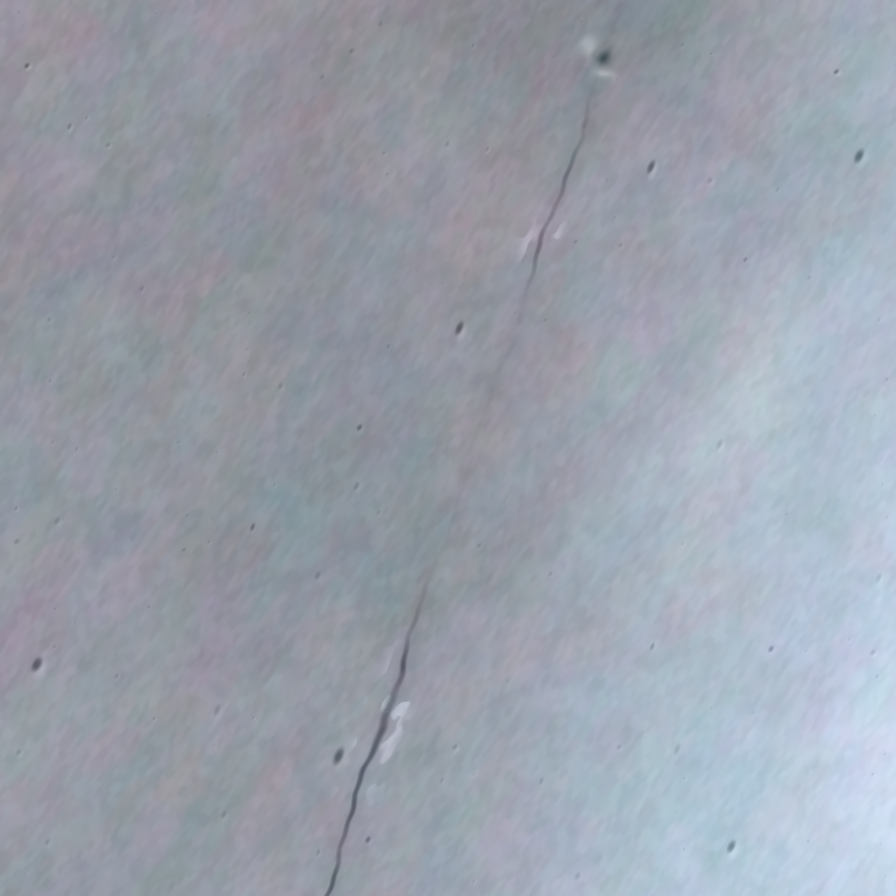
A Shadertoy shader for this texture:

```glsl
// Worn concrete slab in cool side light: a grey to pale blue ramp, pastel mottling
// and slanted grain from soft cellular noise, scattered pits, and a hairline crack
// that leans right, fades out in the middle and ends in a chip near the top.

vec3 hash3(vec2 p) {
    vec3 q = fract(vec3(p.xyx) * vec3(0.1031, 0.1030, 0.0973));
    q += dot(q, q.yxz + 33.33);
    return fract((q.xxy + q.yzz) * q.zyx);
}

// Cellular noise with blended cells: three independent channels around zero
vec3 softCells(vec2 p) {
    vec2 cell = floor(p);
    vec3 sum = vec3(0.0);
    float total = 0.0;
    for (int j = -1; j <= 1; j++)
    for (int i = -1; i <= 1; i++) {
        vec2 id = cell + vec2(i, j);
        vec2 d = id + 0.15 + 0.7 * hash3(id + 71.0).xy - p;
        float weight = exp(-5.0 * dot(d, d));
        sum += weight * hash3(id);
        total += weight;
    }
    return sum / total - 0.5;
}

// Sparse slanted pits, one at most per cell: x is the hole, y its lit rim
vec2 pits(vec2 p, float share, float size) {
    vec2 id = floor(p);
    vec3 h = hash3(id + 19.0);
    vec3 k = hash3(id + 143.0);
    vec2 d = p - id - 0.25 - 0.5 * h.xy;
    d.x -= 0.35 * d.y;
    d.y *= mix(0.5, 1.0, k.x);
    float r = size * mix(0.4, 1.0, k.y * k.y);
    float hole = 1.0 - smoothstep(0.2 * r, 1.3 * r, length(d));
    float rim = 1.0 - smoothstep(0.2 * r, 1.7 * r, length(d - vec2(1.1, -0.7) * r));
    return vec2(hole, rim * k.z * (1.0 - hole)) * step(h.z, share) * mix(0.4, 1.0, k.y);
}

float blob(vec2 p, vec2 center, vec2 radius) {
    vec2 d = (p - center) / radius;
    return exp(-dot(d, d));
}

void mainImage(out vec4 fragColor, in vec2 fragCoord) {
    vec2 uv = fragCoord / iResolution.xy;
    vec2 slant = vec2(dot(uv, vec2(0.84, -0.54)), dot(uv, vec2(0.54, 0.84)));
    float side = uv.x - 0.362 - 0.335 * uv.y;

    // Broad light, brightest at the lower right
    vec3 cloud = softCells(slant * vec2(7.0, 4.5) + 5.0);
    float light = smoothstep(-0.1, 0.58, side + 0.06 * cloud.x - 0.03 * uv.y);
    vec3 color = mix(vec3(0.575, 0.577, 0.614), vec3(0.715, 0.78, 0.845), light);
    color += vec3(0.015, 0.03, 0.032) * pow(1.0 - uv.y, 2.0);
    color += vec3(0.07, 0.06, 0.07) * blob(uv, vec2(1.03, 0.15), vec2(0.1, 0.2));
    color += 0.045 * blob(slant, vec2(0.4, 0.92), vec2(0.05, 0.16));
    color -= vec3(0.034, 0.01, 0.016) * blob(uv, vec2(0.36, 0.42), vec2(0.22, 0.2));
    color -= vec3(0.045, 0.03, 0.035) * blob(uv, vec2(0.62, 1.0), vec2(0.2, 0.13));

    // Pink and green mottling, then fine streaked grain
    vec3 patches = softCells(slant * vec2(24.0, 16.0) + 40.0);
    vec3 flecks = softCells(slant * vec2(75.0, 42.0) + 90.0);
    vec3 grain = softCells(slant * vec2(190.0, 85.0) + 300.0);
    color += 0.025 * cloud.y + 0.03 * patches.x + 0.03 * flecks.x + 0.036 * grain.x;
    float tint = 0.022 * cloud.z + 0.035 * patches.y + 0.024 * flecks.y;
    color += tint * vec3(1.0, -0.45, 0.05);
    color.b += 0.03 * patches.z + 0.018 * flecks.z;

    // Pits and faint specks
    vec2 pit = pits(uv * 9.0 + 3.0, 0.2, 0.055);
    vec2 speck = pits(uv * 27.0 + 60.0, 0.13, 0.1);
    color -= 0.24 * pit.x + 0.075 * speck.x;
    color += 0.1 * pit.y + 0.05 * speck.y;

    // Crack: strong at the bottom, weak above, almost gone between
    float wobble = 0.003 * sin(uv.y * 31.0 + 1.0) + 0.0014 * sin(uv.y * 83.0)
                 + 0.0007 * sin(uv.y * 210.0);
    float across = side - wobble;
    float lower = 1.0 - smoothstep(0.24, 0.36, uv.y);
    float upper = smoothstep(0.66, 0.73, uv.y) * (1.0 - smoothstep(0.78, 0.92, uv.y));
    float broken = 0.75 + 0.25 * sin(uv.y * 57.0 + 2.0 * sin(uv.y * 23.0));
    float strength = (lower + 0.6 * upper) * broken + 0.05;
    float width = 0.0045 + 0.003 * blob(uv, vec2(0.43, 0.2), vec2(0.05));
    color -= vec3(0.21, 0.215, 0.21) * strength * (1.0 - smoothstep(0.0005, width, abs(across)));
    color -= 0.022 * exp(-pow(across / 0.014, 2.0));

    // Pale crumbs along the crack
    float crumbs = smoothstep(0.02, 0.3, flecks.z + 0.5 * grain.y);
    float edges = exp(-pow((abs(across) - 0.014) / 0.011, 2.0));
    float worn = exp(-pow((uv.y - 0.2) / 0.07, 2.0)) + 0.7 * exp(-pow((uv.y - 0.73) / 0.025, 2.0));
    color += 0.15 * crumbs * edges * worn;

    // Chip at the upper end of the crack
    vec2 chip = uv - vec2(0.672, 0.936) + 0.008 * flecks.xy;
    color += 0.14 * blob(chip, vec2(-0.012, 0.008), vec2(0.009, 0.012));
    color += 0.12 * blob(chip, vec2(0.002, -0.019), vec2(0.012, 0.006));
    color -= vec3(0.27, 0.23, 0.23) * blob(chip, vec2(0.0), vec2(0.011, 0.008));

    fragColor = vec4(clamp(color, 0.0, 1.0), 1.0);
}
```
